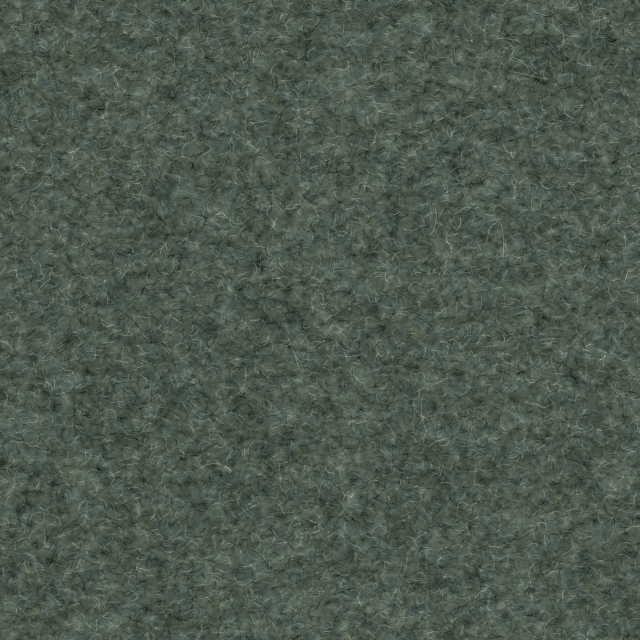
A WebGL 2 fragment shader for this texture:

```glsl
#version 300 es
precision highp float;
// Felted green wool: soft cellular clumps of light and shade under
// several layers of short, fine, curved fibres laid at many angles,
// with a few longer pale hairs lying on top.

uniform vec2 u_resolution;
out vec4 outColor;

// Three random values in 0..1 for a cell of a given layer
vec3 hash3(vec2 cell, int layer) {
  uvec3 v = uvec3(ivec3(ivec2(cell), layer)) * 1664525u + 1013904223u;
  v.x += v.y * v.z; v.y += v.z * v.x; v.z += v.x * v.y;
  v ^= v >> 16u;
  v.x += v.y * v.z; v.y += v.z * v.x; v.z += v.x * v.y;
  return vec3(v >> 8u) / 16777216.0;
}

// Cellular noise: one soft light or dark blob per cell, roughly -1..1
float clumps(vec2 p, int layer) {
  vec2 base = floor(p);
  float sum = 0.0;
  for (int y = -1; y <= 1; y++)
    for (int x = -1; x <= 1; x++) {
      vec2 cell = base + vec2(x, y);
      vec3 h = hash3(cell, layer);
      vec2 d = p - cell - h.xy;
      sum += (2.0 * h.z - 1.0) * exp(-4.0 * dot(d, d));
    }
  return sum;
}

// Coverage of a curved fibre centred at the origin
float fibre(vec2 p, float angle, float halfLength, float bend, float width, float pixel) {
  float c = cos(angle), s = sin(angle);
  vec2 q = vec2(c * p.x + s * p.y, c * p.y - s * p.x);
  float slope = 2.0 * bend * q.x;
  float d = abs(q.y - bend * (q.x * q.x - 0.3 * halfLength * halfLength));
  d /= sqrt(1.0 + slope * slope);
  float soft = max(width, pixel);
  float ends = 1.0 - smoothstep(0.7 * halfLength, halfLength, abs(q.x));
  return ends * min(1.0, width / pixel * 1.6) * (1.0 - smoothstep(0.0, soft, d));
}

// Fibres of one layer, summed as a colour offset
vec3 fibreLayer(vec2 p, float pixel, int layer) {
  vec2 base = floor(p);
  vec3 sum = vec3(0.0);
  for (int y = -1; y <= 1; y++)
    for (int x = -1; x <= 1; x++) {
      vec2 cell = base + vec2(x, y);
      vec3 h = hash3(cell, layer);
      vec3 k = hash3(cell, layer + 50);
      // Angles lean a little towards the horizontal
      float angle = 3.1416 * (h.z - 0.5);
      angle -= 0.2 * sin(2.0 * angle);
      float cover = fibre(p - cell - h.xy, angle, mix(0.3, 0.65, k.x),
                          2.4 * (k.y - 0.5), 0.055, pixel);
      float tone = mix(-0.07, 0.13, k.z * k.z);
      vec3 tint = mix(vec3(1.08, 1.0, 0.88), vec3(0.9, 1.0, 1.08), fract(k.x * 7.0));
      sum += tone * cover * tint;
    }
  return sum;
}

// Rare long pale hairs
float looseHairs(vec2 p, float pixel) {
  vec2 base = floor(p);
  float sum = 0.0;
  for (int y = -1; y <= 1; y++)
    for (int x = -1; x <= 1; x++) {
      vec2 cell = base + vec2(x, y);
      vec3 h = hash3(cell, 90);
      vec3 k = hash3(cell, 91);
      float cover = fibre(p - cell - h.xy, 3.1416 * h.z, mix(0.2, 0.45, k.x),
                          2.5 * (k.y - 0.5), 0.014, pixel);
      sum += cover * smoothstep(0.6, 1.0, k.z);
    }
  return sum;
}

void main() {
  float pixel = 1.0 / min(u_resolution.x, u_resolution.y);
  vec2 uv = gl_FragCoord.xy * pixel;

  // Broad mottling, clumps and fine nap
  vec2 warped = uv + 0.003 * sin(uv.yx * vec2(97.0, 83.0) + 2.0 * sin(uv * 61.0));
  float shade = 0.014 * clumps(uv * 9.0, 1)
              + 0.022 * clumps(warped * 32.0, 2)
              + 0.065 * clumps(warped * vec2(68.0, 80.0), 3)
              + 0.055 * clumps(uv * vec2(135.0, 155.0), 4)
              + 0.035 * clumps(uv * 270.0, 5);
  vec3 color = vec3(0.304, 0.351, 0.307) + shade * vec3(0.97, 1.0, 0.96);

  // Cooler and warmer patches of dyed wool
  color += 0.014 * clumps(uv * 60.0, 6) * vec3(-0.4, 0.0, 1.0);

  // Matted fibres, each layer shifted and slightly rescaled
  for (int i = 0; i < 8; i++) {
    float scale = 44.0 + 2.5 * float(i);
    color += fibreLayer(uv * scale + 0.37 * float(i), pixel * scale, 10 + i);
  }

  color += 0.13 * looseHairs(uv * 13.0, pixel * 13.0) * vec3(0.95, 1.0, 0.95);
  outColor = vec4(clamp(color, 0.0, 1.0), 1.0);
}
```
